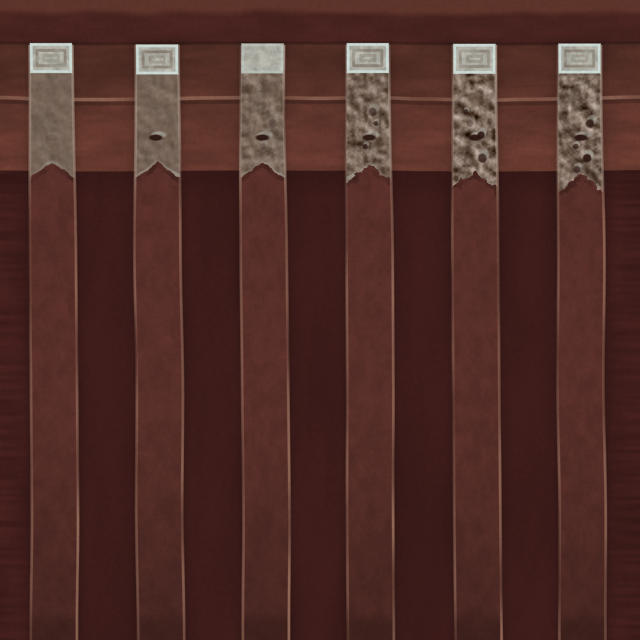
Reproduce this texture procedurally as a three.js fragment shader.

```glsl
// Six worn straps with pale metal tips hang over a dark red-brown panel.
// The nearest strap is found by rounding x; its index seeds lean, dents and wear.
// Layered noise supplies the brushed paint and the faded bright edges.
varying vec2 vUv;

const float COUNT = 6.0;
const float FIRST_X = 0.0795;
const float SPACING = 0.1652;
const float SOFT = 0.0013;
const float BAND_TOP = 0.932;
const float BAND_BOTTOM = 0.733;

const vec3 PANEL = vec3(0.235, 0.108, 0.100);
const vec3 RAIL = vec3(0.275, 0.135, 0.120);
const vec3 BAND = vec3(0.385, 0.215, 0.175);
const vec3 STRAP = vec3(0.345, 0.183, 0.160);
const vec3 METAL = vec3(0.455, 0.385, 0.335);
const vec3 CAP = vec3(0.69, 0.69, 0.65);
const vec3 GLINT = vec3(0.79, 0.84, 0.82);
const vec3 EDGE = vec3(0.58, 0.42, 0.35);
const vec3 PIT = vec3(0.17, 0.085, 0.07);

float hash(vec2 p) {
  vec3 q = fract(vec3(p.xyx) * 0.1031);
  q += dot(q, q.yzx + 33.33);
  return fract((q.x + q.y) * q.z);
}

float noise(vec2 p) {
  vec2 i = floor(p), f = fract(p);
  f = f * f * (3.0 - 2.0 * f);
  return mix(mix(hash(i), hash(i + vec2(1.0, 0.0)), f.x),
             mix(hash(i + vec2(0.0, 1.0)), hash(i + 1.0), f.x), f.y);
}

float fbm(vec2 p) {
  return 0.55 * noise(p) + 0.3 * noise(p * 2.1 + 7.0) + 0.15 * noise(p * 4.3 + 19.0);
}

float fill(float d) { return 1.0 - smoothstep(-SOFT, SOFT, d); }
float stroke(float d, float w) { return 1.0 - smoothstep(w, w + 2.0 * SOFT, abs(d)); }

float box(vec2 p, vec2 size) {
  vec2 d = abs(p) - size;
  return length(max(d, 0.0)) + min(max(d.x, d.y), 0.0);
}

// Dark panel, lighter cross band with a seam, and the rail above it
vec3 background(vec2 p) {
  float sides = 1.0 - smoothstep(0.02, 0.06, p.x) + smoothstep(0.94, 0.97, p.x);
  float threads = noise(vec2(p.x * 14.0, p.y * 190.0)) - 0.5;
  vec3 col = PANEL * (0.9 + 0.2 * fbm(p * vec2(24.0, 5.0)));
  col *= 1.0 + sides * (0.06 + 0.22 * threads);
  col *= 1.0 - 0.12 * smoothstep(0.68, BAND_BOTTOM, p.y);
  float wave = 0.003 * (noise(vec2(p.x * 12.0, 3.0)) - 0.5);
  float brush = fbm(p * vec2(16.0, 60.0));
  vec3 band = BAND * (0.82 + 0.28 * brush);
  band *= 1.08 - 0.24 * smoothstep(0.76, BAND_TOP, p.y);
  float seam = p.y - 0.846 - wave * 2.0;
  band = mix(band, EDGE, stroke(seam, 0.0016) * (0.25 + 0.6 * noise(p * 18.0)));
  band *= 1.0 - 0.18 * stroke(seam + 0.006, 0.002);
  col = mix(col, band, fill(BAND_BOTTOM + wave - p.y));
  vec3 rail = RAIL * (0.9 + 0.22 * brush);
  rail = mix(rail, BAND * 0.95, smoothstep(0.978, 0.992, p.y + 0.01 * noise(p * 22.0)));
  col = mix(col, rail, fill(BAND_TOP + wave - p.y));
  return col * (1.0 - 0.2 * stroke(p.y - BAND_TOP - wave, 0.001));
}

// Pit with a bright rim on its upper right
vec3 dent(vec3 col, vec2 p, vec2 size, float strength) {
  float pit = length(p / size);
  float rim = length((p - size * vec2(0.4, 0.8)) / size);
  col = mix(col, CAP, strength * 0.65 * (1.0 - smoothstep(0.7, 1.2, rim)));
  return mix(col, PIT, strength * (1.0 - smoothstep(0.6, 1.1, pit)));
}

// Strap surface in local coordinates: q.x across, q.y up the canvas
vec3 strapSurface(vec2 q, float id, float halfWidth) {
  vec2 seed = q + vec2(id * 3.7, id);
  float worn = smoothstep(0.5, 4.0, id);
  vec3 paint = STRAP * (0.9 + 0.2 * fbm(seed * vec2(70.0, 45.0)));
  paint *= 0.82 + 0.18 * smoothstep(0.0, 0.4, q.y);
  paint *= 1.0 - 0.15 * (1.0 - smoothstep(0.02, 0.05, q.y));
  vec3 metal = METAL * (0.9 + 0.2 * fbm(seed * 60.0));
  float relief = fbm(seed * 70.0) - fbm(seed * 70.0 + vec2(0.35, 0.45));
  metal += relief * (0.1 + 0.55 * worn);
  metal = dent(metal, q - vec2(0.006 * (hash(vec2(id, 4.0)) - 0.6), 0.785),
               vec2(0.012, 0.0055), 0.15 + 0.8 * step(0.5, id));
  for (int j = 0; j < 6; j++) {
    vec2 key = vec2(id, float(j) + 11.0);
    vec2 at = vec2(0.032 * (hash(key) - 0.5), 0.735 + 0.018 * float(j));
    metal = dent(metal, q - at, vec2(0.004 + 0.004 * hash(key + 5.0)), worn * hash(key + 9.0));
  }
  // Peaked torn boundary between metal and paint
  float tear = 0.722 - 0.02 * smoothstep(2.0, 5.0, id) + 0.025 * (1.0 - abs(q.x) / halfWidth)
             + (0.006 + 0.014 * worn) * (fbm(seed * 95.0) - 0.5);
  vec3 col = mix(paint, metal, fill(tear - q.y));
  col = mix(col, PIT, 0.6 * stroke(q.y - tear + 0.005, 0.003) * noise(seed * 65.0));
  return mix(col, CAP, 0.6 * stroke(q.y - tear - 0.002, 0.001) * noise(seed * 40.0));
}

// Pale cap with bright outline and an inset frame, rubbed off on one strap
vec3 capSurface(vec2 q, float id) {
  float d = box(q, vec2(0.033, 0.0235));
  float rubbed = stroke(id - 2.0, 0.1);
  vec3 col = CAP * (0.83 + 0.28 * fbm(q * 110.0 + id * 8.0));
  float inset = stroke(box(q, vec2(0.022, 0.012)), 0.001) + 0.6 * stroke(box(q, vec2(0.011, 0.004)), 0.001);
  col = mix(col, METAL, 0.65 * inset * (1.0 - rubbed) * (0.4 + 0.6 * noise(q * 90.0 + id)));
  return mix(col, GLINT, stroke(d + 0.002, 0.0012) * (1.0 - 0.6 * rubbed));
}

void main() {
  vec2 p = vUv;
  float id = clamp(floor((p.x - FIRST_X) / SPACING + 0.5), 0.0, COUNT - 1.0);
  float lean = 0.007 * hash(vec2(id, 2.0)) * (1.0 - p.y);
  float wobble = 0.003 * (noise(vec2(id * 9.0, p.y * 5.0)) - 0.5);
  vec2 q = vec2(p.x - FIRST_X - id * SPACING - lean - wobble, p.y);
  float halfWidth = mix(0.036, 0.0335, smoothstep(0.6, 0.9, p.y));
  float side = abs(q.x) - halfWidth;
  float strap = max(side, p.y - 0.93);
  vec3 col = background(p) * (1.0 - 0.22 * exp(-max(strap, 0.0) * 160.0));
  col = mix(col, strapSurface(q, id, halfWidth), fill(strap));
  // Faded bright edges, stronger on the right side and on the metal
  float fade = noise(vec2(id * 5.0 + sign(q.x) * 2.0, p.y * 11.0));
  float glow = (0.3 + 0.65 * fade) * mix(0.75, 1.0, step(0.0, q.x)) * fill(p.y - 0.93);
  col = mix(col, mix(EDGE, CAP, 0.5 * smoothstep(0.68, 0.75, p.y)), glow * stroke(side, 0.0008));
  vec2 c = q - vec2(0.0, 0.9075 + 0.004 * (hash(vec2(id, 6.0)) - 0.5));
  col = mix(col, capSurface(c, id), fill(box(c, vec2(0.033, 0.0235))));
  col *= 0.97 + 0.06 * noise(p * 260.0);
  gl_FragColor = vec4(col, 1.0);
}
```
